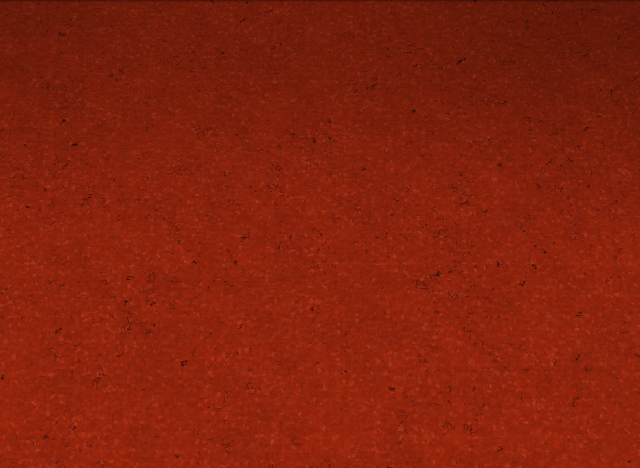
Reproduce this texture procedurally as a WebGL 2 fragment shader.

```glsl
#version 300 es
precision highp float;

uniform vec2 u_resolution;
out vec4 fragColor;

float hash(vec2 p) {
    return fract(sin(dot(p, vec2(127.1, 311.7))) * 43758.5453);
}

vec2 hash2(vec2 p) {
    return vec2(hash(p), hash(p + 37.3));
}

float noise(vec2 p) {
    vec2 i = floor(p), f = fract(p);
    f = f * f * (3.0 - 2.0 * f);
    return mix(mix(hash(i), hash(i + vec2(1, 0)), f.x),
               mix(hash(i + vec2(0, 1)), hash(i + vec2(1, 1)), f.x), f.y);
}

float fbm(vec2 p) {
    float sum = 0.0, amp = 0.5;
    for (int i = 0; i < 4; i++) {
        sum += amp * noise(p);
        p = mat2(1.6, 1.2, -1.2, 1.6) * p + 7.7;
        amp *= 0.5;
    }
    return sum;
}

// x: distance to the nearest grain centre, y: gap to the next, z: grain id
vec3 grains(vec2 p) {
    vec2 cell = floor(p);
    float nearest = 9.0, second = 9.0, id = 0.0;
    for (int y = -1; y <= 1; y++) {
        for (int x = -1; x <= 1; x++) {
            vec2 c = cell + vec2(x, y);
            float d = length(c + 0.1 + 0.8 * hash2(c) - p);
            if (d < nearest) {
                second = nearest;
                nearest = d;
                id = hash(c + 91.7);
            } else {
                second = min(second, d);
            }
        }
    }
    return vec3(nearest, second - nearest, id);
}

// Sparse ragged holes, each with its own size and slant
float pits(vec2 p, float density) {
    vec2 cell = floor(p);
    vec2 warp = vec2(noise(p * 5.0), noise(p * 5.0 + 43.0)) - 0.5;
    float dark = 0.0;
    for (int y = -1; y <= 1; y++) {
        for (int x = -1; x <= 1; x++) {
            vec2 c = cell + vec2(x, y);
            float present = step(hash(c + 11.9), density);
            float angle = 3.1416 * hash(c + 5.1);
            vec2 d = p + 0.5 * warp - c - hash2(c + 3.7);
            d = mat2(cos(angle), -sin(angle), sin(angle), cos(angle)) * d;
            float size = mix(0.08, 0.2, pow(hash(c + 23.3), 3.0));
            float hole = 1.0 - smoothstep(0.2, 1.4, length(d * vec2(0.65, 1.3)) / size);
            dark = max(dark, present * hole * mix(0.35, 1.0, hash(c + 61.0)));
        }
    }
    return dark;
}

void main() {
    vec2 uv = gl_FragCoord.xy / u_resolution;
    vec2 p = gl_FragCoord.xy / u_resolution.y;

    // Floor receding towards the top
    vec2 ground = vec2(p.x - 0.68, p.y) / (1.0 - 0.22 * p.y) + 2.0;
    vec2 bend = vec2(noise(ground * 130.0), noise(ground * 130.0 + 19.0)) - 0.5;

    // Soft grains with slight tone differences
    vec3 grain = grains(ground * 96.0 + 0.9 * bend);
    float tone = 0.07 * (grain.z - 0.5) + 0.05 * (0.42 - grain.x);
    tone += 0.11 * (noise(ground * 170.0) - 0.5);
    tone += 0.13 * (fbm(ground * 16.0) - 0.47);

    // Light falling off to the top and the upper right
    float light = 1.05 - 0.09 * uv.y - 0.16 * smoothstep(0.45, 1.0, uv.y);
    light -= 0.11 * smoothstep(0.45, 1.0, uv.x) * smoothstep(0.35, 1.0, uv.y);
    light -= 0.04 * smoothstep(0.3, 0.0, uv.x) * smoothstep(0.4, 1.0, uv.y);
    light *= 1.0 - 0.3 * smoothstep(0.994, 1.0, uv.y);

    vec3 color = vec3(0.555, 0.132, 0.043) * (1.0 + tone);

    // Pale dusty grains
    float pale = smoothstep(0.72, 1.0, grain.z) * (1.0 - smoothstep(0.1, 0.55, grain.x));
    color += pale * vec3(0.045, 0.055, 0.05);
    color += vec3(0.014, 0.018, 0.02) * smoothstep(0.45, 0.8, noise(ground * 120.0 + 71.0));

    // Short open seams and small holes, loosely gathered
    float patches = smoothstep(0.36, 0.66, fbm(ground * 9.0 + 31.0));
    float seam = 1.0 - smoothstep(0.0, 0.32, grain.y);
    float open = smoothstep(0.66, 0.92, noise(ground * 78.0 + 53.0));
    float dark = seam * (0.05 + 0.42 * open * (0.25 + 0.75 * patches));
    dark = max(dark, 0.8 * pits(ground * 34.0, 0.10 + 0.20 * patches));
    color = mix(color, vec3(0.10, 0.04, 0.03), dark);

    fragColor = vec4(clamp(color * light, 0.0, 1.0), 1.0);
}
```
